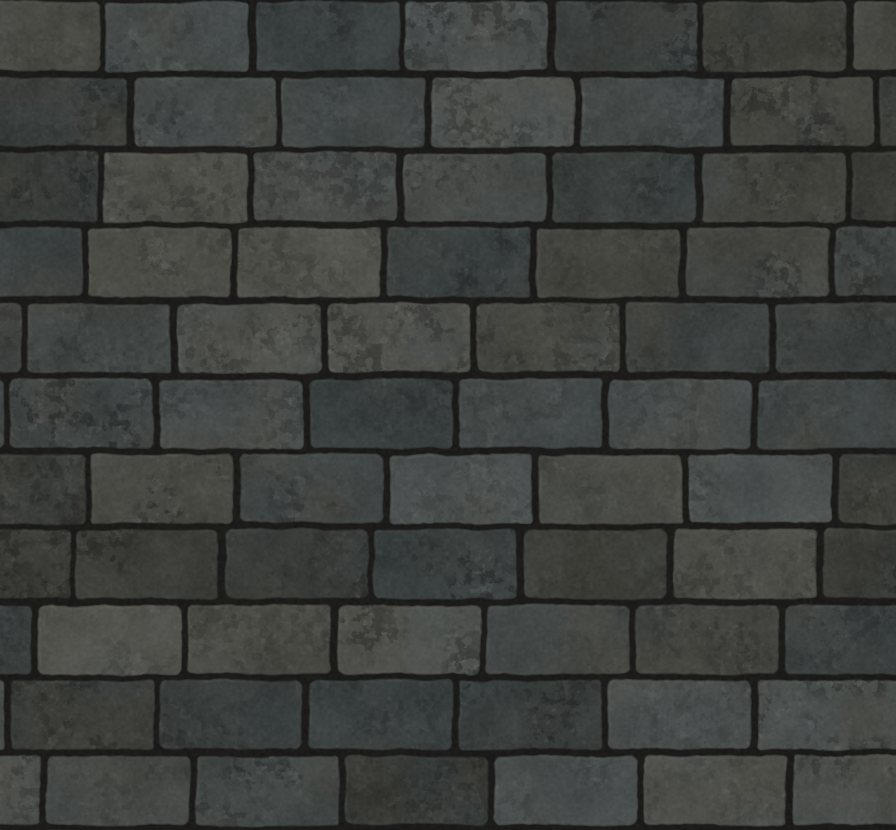
Write a Shadertoy shader that draws this texture.

```glsl
const vec2 BRICKS = vec2(6.0, 11.0);
const vec3 JOINT = vec3(0.108, 0.106, 0.098);
const vec3 SLATE_DARK = vec3(0.217, 0.223, 0.214);
const vec3 SLATE_LIGHT = vec3(0.312, 0.318, 0.307);
const vec3 COOL_TINT = vec3(-0.014, 0.002, 0.009);
const vec3 WARM_TINT = vec3(0.006, 0.000, -0.010);

// Horizontal shift of each course, top to bottom, in brick lengths
const float SHIFT[11] = float[11](
    0.69, 0.87, 0.68, 0.57, 0.165, 0.05, 0.59, 0.485, 0.235, 0.05, 0.29);

float hash(vec2 p) {
    vec3 q = fract(vec3(p.xyx) * 0.1031);
    q += dot(q, q.yzx + 33.33);
    return fract((q.x + q.y) * q.z);
}

float noise(vec2 p) {
    vec2 cell = floor(p), f = fract(p);
    f = f * f * (3.0 - 2.0 * f);
    return mix(mix(hash(cell), hash(cell + vec2(1, 0)), f.x),
               mix(hash(cell + vec2(0, 1)), hash(cell + vec2(1, 1)), f.x), f.y);
}

float fbm(vec2 p) {
    float sum = 0.0, amplitude = 0.5;
    for (int i = 0; i < 4; i++) {
        sum += amplitude * noise(p);
        p = mat2(1.6, 1.2, -1.2, 1.6) * p + 17.3;
        amplitude *= 0.5;
    }
    return sum / 0.9375;
}

float roundedBox(vec2 p, vec2 halfSize, float radius) {
    vec2 q = abs(p) - halfSize + radius;
    return length(max(q, 0.0)) + min(max(q.x, q.y), 0.0) - radius;
}

// Signed distance to a hand-cut brick with uneven sides
float brickDistance(vec2 p, vec2 size, vec2 id, vec2 surface) {
    vec2 jitter = vec2(hash(id + 3.1), hash(id + 8.7)) - 0.5;
    vec2 wobble = vec2(noise(surface * 3.0 + 40.0), noise(surface * 3.0 + 70.0)) - 0.5;
    vec2 chips = vec2(noise(surface * 13.0 + 90.0), noise(surface * 13.0 + 130.0)) - 0.5;
    vec2 warped = p + jitter * 0.022 + wobble * 0.035 + chips * 0.014;
    return roundedBox(warped, 0.5 * size - 0.040, mix(0.04, 0.10, hash(id + 5.3)));
}

// Stone tone with blotches, pits and grain
vec3 stoneColor(vec2 surface, vec2 id) {
    float tone = hash(id + 21.7);
    vec3 color = mix(SLATE_DARK, SLATE_LIGHT, tone);
    float hue = 0.6 * hash(id + 47.9) + 0.4 * noise(surface * 1.4 + 11.0);
    color += mix(COOL_TINT, WARM_TINT, smoothstep(0.25, 0.75, hue));

    float cloud = fbm(surface * 2.2 + 30.0);
    color += (cloud - 0.5) * 0.07;

    float wear = smoothstep(0.36, 0.68, fbm(surface * 1.7 + id * 5.0));
    wear *= mix(0.35, 1.0, hash(id + 63.2));
    float pits = smoothstep(0.48, 0.62, fbm(surface * 10.0 + 60.0));
    float dust = smoothstep(0.60, 0.76, fbm(surface * 12.0 + 150.0));
    color *= 1.0 - 0.25 * pits * wear;
    color += 0.035 * dust * (0.3 + wear);

    float grain = noise(surface * 32.0) + noise(surface * 19.0 + 9.0) - 1.0;
    return color + grain * 0.022;
}

void mainImage(out vec4 fragColor, in vec2 fragCoord) {
    vec2 uv = fragCoord / iResolution.xy;
    float pixel = BRICKS.y / iResolution.y;
    vec2 size = vec2(iResolution.x / BRICKS.x * pixel, 1.0);

    // Courses and their bricks
    vec2 grid = uv * BRICKS - vec2(0.0, 0.02);
    float course = mod(floor(grid.y), BRICKS.y);
    grid.x -= SHIFT[int(BRICKS.y - 1.0 - course)];
    vec2 id = vec2(mod(floor(grid.x), BRICKS.x), course);
    vec2 local = (fract(grid) - 0.5) * size;
    vec2 surface = uv * BRICKS * size + 5.0;

    float d = brickDistance(local, size, id, surface);
    vec3 stone = stoneColor(surface, id);

    // Worn pale rim, stronger on the upper left
    float rim = smoothstep(0.035, 0.0, abs(d + 0.025));
    float facing = smoothstep(-0.6, 0.6, local.y - local.x * 0.5);
    stone += rim * mix(0.005, 0.035, facing) * noise(surface * 7.0 + 200.0);
    stone *= 1.0 - 0.18 * smoothstep(-0.03, 0.0, d);

    // Mortar
    vec3 mortar = JOINT * (0.88 + 0.24 * noise(surface * 24.0 + 300.0));
    float edge = max(pixel, 0.012);
    vec3 color = mix(stone, mortar, smoothstep(-edge, edge, d));
    fragColor = vec4(color, 1.0);
}
```
